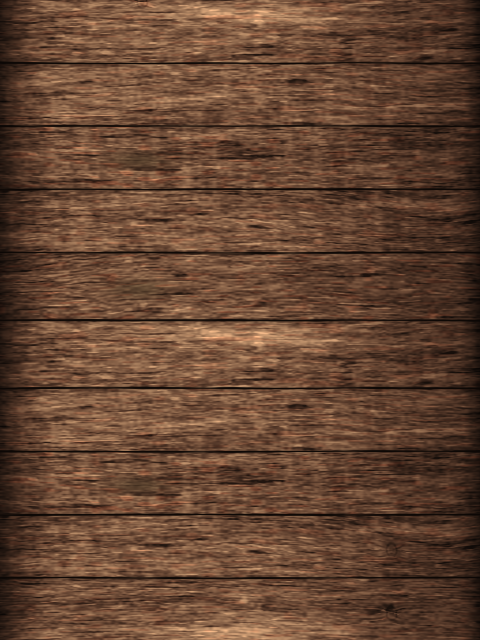
This texture is drawn by a WebGL 2 fragment shader. Its source:

```glsl
#version 300 es
precision highp float;
// Ten horizontal weathered brown planks with dark seams, fine grain, knots and shaded sides.
uniform vec2 u_resolution;
out vec4 fragColor;

float hash(vec2 p) {
  return fract(sin(dot(p, vec2(127.1, 311.7))) * 43758.5453);
}

float noise(vec2 p) {
  vec2 i = floor(p), f = fract(p);
  f = f * f * (3.0 - 2.0 * f);
  return mix(mix(hash(i), hash(i + vec2(1, 0)), f.x),
             mix(hash(i + vec2(0, 1)), hash(i + vec2(1, 1)), f.x), f.y);
}

float fbm(vec2 p) {
  float sum = 0.0, amp = 0.55;
  for (int i = 0; i < 4; i++) {
    sum += amp * noise(p);
    p = p * 2.03 + 17.3;
    amp *= 0.5;
  }
  return sum;
}

// Soft elliptical spot, 1 at its centre
float spot(vec2 p, vec2 radius) {
  return exp(-dot(p / radius, p / radius));
}

void main() {
  vec2 uv = gl_FragCoord.xy / u_resolution;
  float x = uv.x * 0.75;
  float pixel = 1.0 / u_resolution.y;

  // Plank rows counted from the top; the two middle planks are slightly taller
  float fromMiddle = 0.4993 - uv.y;
  float away = abs(fromMiddle);
  float rows = away < 0.106 ? away / 0.106 : 1.0 + (away - 0.106) / 0.0987;
  float row = clamp(5.0 + sign(fromMiddle) * rows, 0.0, 9.999);
  float plank = floor(row), across = fract(row);
  float kind = plank > 8.5 ? 5.0 : mod(plank, 5.0);

  // Knots bend the grain around them
  float knotX = kind < 0.5 ? 0.222 : 0.612;
  float knotY = kind < 0.5 ? 0.03 : 0.56;
  float hasKnot = kind < 0.5 ? step(plank, 0.5) : step(2.5, kind) * step(7.5, plank);
  vec2 toKnot = vec2(x - knotX, (across - knotY) * 0.1);
  float bend = hasKnot * spot(toKnot, vec2(0.016, 0.014));

  // Stretched grain, wavy and slightly slanted, built from short thin strokes
  vec2 g = vec2(x, across * 0.1) + kind * vec2(3.7, 1.3);
  g.y += 0.010 * noise(g * vec2(5.0, 22.0)) + 0.006 * bend * sign(toKnot.y);
  float slant = (noise(vec2(x * 3.0, kind * 7.0)) - 0.3) * 0.06;
  vec2 s = vec2(g.x, g.y + slant * x + 0.002 * noise(g * vec2(30.0, 60.0)));
  float broad = fbm(g * vec2(4.5, 55.0));
  float streak = noise(s * vec2(26.0, 220.0));
  float fibre = noise(s * vec2(75.0, 430.0) + 5.0);
  float fleck = noise(s * vec2(170.0, 400.0) + 31.0);
  float tone = 0.468 + 0.27 * (broad - 0.52) + 0.17 * (streak - 0.5)
             + 0.24 * (fibre - 0.5) + 0.17 * (fleck - 0.5);
  tone -= 0.17 * smoothstep(0.70, 0.88, noise(s * vec2(24.0, 300.0) + 11.0));
  tone += 0.17 * smoothstep(0.72, 0.90, noise(s * vec2(42.0, 330.0) + 23.0));

  // Differences between planks: pale worn bands, redder boards, dark stains
  float bandY = kind > 4.5 ? 0.85 : 0.18;
  float banded = kind < 0.5 || kind > 4.5 ? 1.0 : 0.0;
  float worn = spot(vec2(uv.x - 0.43, across - bandY), vec2(0.38, 0.22));
  tone += banded * worn * (0.02 + 0.24 * broad);
  tone -= banded * 0.07 * spot(vec2(uv.x - 0.6, across - 0.55), vec2(0.5, 0.12));
  float redBoard = kind == 2.0 || kind == 4.0 ? 1.0 : 0.0;
  tone -= 0.035 * redBoard;
  float stain = redBoard * spot(vec2(uv.x - 0.29, across - 0.54), vec2(0.06, 0.13));
  tone = mix(tone, 0.31 + 0.08 * fibre, 0.65 * stain);
  tone += 0.05 * spot(vec2(uv.x - 0.42, across - 0.78), vec2(0.3, 0.26));

  // Faint knot rings and core
  float radius = length(toKnot / vec2(0.7, 1.0));
  float ring = smoothstep(0.004, 0.0, abs(radius - 0.009 - 0.004 * streak));
  tone -= hasKnot * (0.09 * ring + 0.08 * smoothstep(0.008, 0.003, radius));

  // Shaded sides, the right one wider
  float shade = smoothstep(-0.07, 0.12, uv.x) * smoothstep(1.04, 0.95, uv.x);
  shade *= 1.0 - 0.38 * smoothstep(0.5, 1.05, uv.x);
  tone = max(tone, 0.13) * shade;

  // Brown ramp with warm highlights and thin scattered reddish fibres
  vec3 deepBrown = vec3(1.0, 0.65, 0.47);
  vec3 paleBrown = vec3(1.0, 0.76, 0.56);
  vec3 color = tone * mix(deepBrown, paleBrown, smoothstep(0.2, 0.75, tone));
  float red = smoothstep(0.62, 0.9, noise(s * vec2(40.0, 260.0) + 47.0));
  color *= mix(vec3(1.0), vec3(1.07, 0.89, 0.84), red * (0.5 + 0.3 * redBoard));
  color = mix(color, color * vec3(0.92, 1.0, 0.96), stain);

  // Uneven thin dark seams with a narrow shadow and a chipped pale lip
  float seam = floor(row + 0.5);
  float inside = step(0.5, seam) * step(seam, 9.5);
  float gap = (row - seam) * 0.1 + 0.0014 * (noise(vec2(x * 9.0, seam * 5.0)) - 0.5);
  float halfWidth = 0.0007 + 0.0010 * noise(vec2(x * 22.0, seam * 3.0 + 40.0));
  float line = 1.0 - smoothstep(-0.6 * pixel, 0.6 * pixel, abs(gap) - halfWidth);
  float chip = smoothstep(0.6, 0.85, noise(vec2(x * 45.0, seam * 9.0)));
  color *= 1.0 + inside * 0.28 * chip * spot(vec2(gap + 0.0032, 0.0), vec2(0.0014));
  color *= 1.0 - inside * 0.38 * exp(-abs(gap) / 0.0022);
  color = mix(color, vec3(0.045, 0.027, 0.018), inside * line * 0.96);

  fragColor = vec4(clamp(color, 0.0, 1.0), 1.0);
}
```
